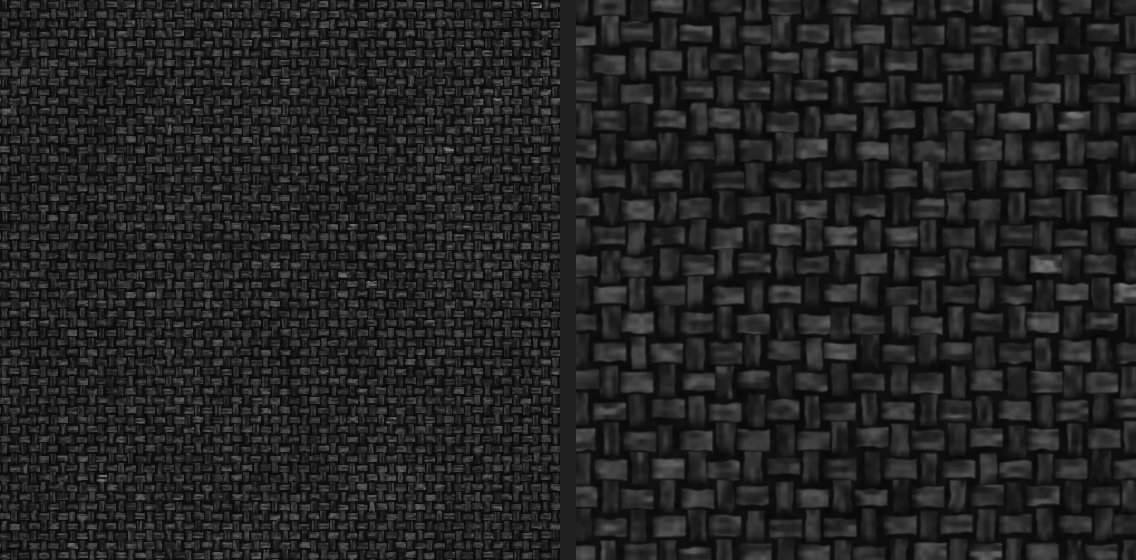
Left, the full canvas; right, a detail of the centre.
A WebGL 1 fragment shader for this texture:

```glsl
precision highp float;
uniform vec2 u_resolution;

#define THREADS 58.0
#define STRAND_HALF_LENGTH 0.58
#define WEFT_HALF_WIDTH 0.34
#define WARP_HALF_WIDTH 0.30
#define EDGE_SOFTNESS 0.08
#define POSITION_JITTER 0.16
#define FIBRES_PER_THREAD 5.0
#define END_SHADOW 0.45
#define HIGHLIGHT_CHANCE 0.02
#define GAP_COLOR vec3(0.052)
#define WARP_COLOR vec3(0.170)
#define WEFT_COLOR vec3(0.220)

float hash(vec2 p) {
  return fract(sin(dot(p, vec2(127.1, 311.7))) * 4375.85);
}

// Value noise that wraps after the given number of lattice steps
float noise(vec2 p, vec2 period) {
  vec2 i = floor(p);
  vec2 f = fract(p);
  f = f * f * (3.0 - 2.0 * f);
  vec2 a = mod(i, period);
  vec2 b = mod(i + 1.0, period);
  return mix(mix(hash(a), hash(vec2(b.x, a.y)), f.x),
             mix(hash(vec2(a.x, b.y)), hash(b), f.x), f.y);
}

float roundedBox(vec2 p, vec2 halfSize, float radius) {
  vec2 q = abs(p) - halfSize + radius;
  return length(max(q, 0.0)) + min(max(q.x, q.y), 0.0) - radius;
}

// Visible part of one strand: rgb is its colour, a its coverage
vec4 strand(vec2 p, vec2 cell, float pixel) {
  vec2 id = mod(cell, THREADS);
  bool isWeft = mod(id.x + id.y, 2.0) < 0.5;
  float tone = hash(id + 3.7);
  vec2 jitter = vec2(hash(id + 17.3), hash(id + 41.9)) - 0.5;
  vec2 local = p - cell - 0.5 - jitter * POSITION_JITTER;
  vec2 along = isWeft ? local : local.yx;

  // Frayed sides make each outline slightly uneven
  float halfWidth = isWeft ? WEFT_HALF_WIDTH : WARP_HALF_WIDTH;
  halfWidth += 0.08 * (hash(id + 29.1) - 0.5);
  halfWidth += 0.10 * (noise(along * 3.0 + id * 5.0 + 20.0, vec2(499.0)) - 0.5);
  float d = roundedBox(along, vec2(STRAND_HALF_LENGTH, halfWidth), 0.07);
  float soft = max(EDGE_SOFTNESS, 0.6 * pixel);
  float coverage = 1.0 - smoothstep(-soft, soft * 0.5, d);

  // Fine fibres run lengthwise
  vec2 fibreAt = along * vec2(1.6, FIBRES_PER_THREAD) + 40.0 + id * 7.0;
  float fibre = smoothstep(0.1, 0.9, noise(fibreAt, vec2(499.0)));
  float light = mix(0.60, 1.36, fibre) * mix(0.86, 1.14, tone);

  // The left or lower end dips under its neighbour, the other joins it
  light *= 1.0 - END_SHADOW * smoothstep(0.25, 0.58, -along.x);

  // A few strands catch a faint bright line
  float shiny = step(1.0 - HIGHLIGHT_CHANCE, hash(id + 53.3));
  light *= 1.0 + shiny * 0.4 * smoothstep(0.5, 0.9, fibre);
  return vec4((isWeft ? WEFT_COLOR : WARP_COLOR) * light, coverage);
}

void main() {
  vec2 uv = gl_FragCoord.xy / u_resolution;
  vec2 p = uv * THREADS;
  float pixel = THREADS / min(u_resolution.x, u_resolution.y);
  vec2 center = floor(p);

  // Strands overlap into neighbouring cells; the brightest lies on top
  vec3 gap = GAP_COLOR * mix(0.7, 1.3, noise(p * 3.0, vec2(THREADS * 3.0)));
  vec3 color = gap;
  for (int y = -1; y <= 1; y++) {
    for (int x = -1; x <= 1; x++) {
      vec4 s = strand(p, center + vec2(float(x), float(y)), pixel);
      color = max(color, mix(gap, s.rgb, s.a));
    }
  }

  // Fine grain, then broad uneven shading across the cloth
  color *= mix(0.82, 1.18, noise(p * 5.0, vec2(THREADS * 5.0)));
  float blotch = 0.6 * noise(uv * 6.0, vec2(6.0)) + 0.4 * noise(uv * 15.0, vec2(15.0));
  color *= mix(0.88, 1.12, blotch);
  gl_FragColor = vec4(color, 1.0);
}
```
